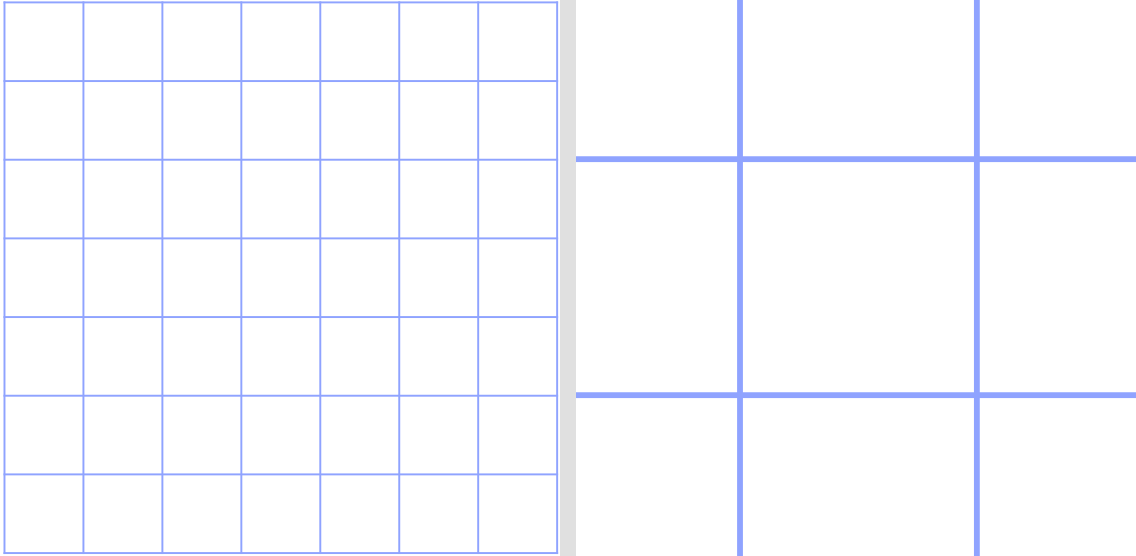
Left, the full canvas; right, a detail of the centre.
A WebGL 1 fragment shader for this pattern:

```glsl
precision highp float;

// A 7 by 7 grid of thin periwinkle lines on white, closed by an outer frame.
// Each pixel finds its nearest grid line per axis, clamped to the frame,
// and blends the line colour in by the share of the pixel it covers.

uniform vec2 u_resolution;

const vec2 CELLS = vec2(7.0, 7.0);               // cells across and down
const vec2 GRID_MIN = vec2(0.0080, 0.0053);      // outer line centres, as
const vec2 GRID_MAX = vec2(0.9949, 0.9957);      // fractions of the canvas
const float LINE_WIDTH = 0.0035;                 // fraction of canvas height
const vec3 PAPER_COLOR = vec3(1.0);
const vec3 LINE_COLOR = vec3(0.56, 0.64, 1.0);

// Part of a pixel, per axis, that lies within halfWidth of a line centre.
vec2 bandCoverage(vec2 dist, float halfWidth, float pixel) {
  vec2 lo = max(dist - 0.5 * pixel, vec2(-halfWidth));
  vec2 hi = min(dist + 0.5 * pixel, vec2(halfWidth));
  return clamp((hi - lo) / pixel, 0.0, 1.0);
}

void main() {
  vec2 uv = gl_FragCoord.xy / u_resolution;
  vec2 canvas = vec2(u_resolution.x / u_resolution.y, 1.0);
  float pixel = 1.0 / u_resolution.y;
  float halfWidth = 0.5 * LINE_WIDTH;

  // Signed distance to the nearest vertical (x) and horizontal (y) line.
  vec2 cellSize = (GRID_MAX - GRID_MIN) / CELLS;
  vec2 cell = (uv - GRID_MIN) / cellSize;
  vec2 nearest = clamp(floor(cell + 0.5), vec2(0.0), CELLS);
  vec2 dist = (cell - nearest) * cellSize * canvas;
  vec2 lines = bandCoverage(dist, halfWidth, pixel);

  // Lines stop at the outer edge of the frame.
  vec2 outside = abs(uv - 0.5 * (GRID_MIN + GRID_MAX))
               - 0.5 * (GRID_MAX - GRID_MIN);
  vec2 overhang = outside * canvas - halfWidth;
  vec2 inside = clamp(0.5 - overhang / pixel, 0.0, 1.0);

  // Union of both line directions, so crossings keep the flat line colour.
  vec2 ink = lines * inside.yx;
  float coverage = 1.0 - (1.0 - ink.x) * (1.0 - ink.y);
  gl_FragColor = vec4(mix(PAPER_COLOR, LINE_COLOR, coverage), 1.0);
}
```
